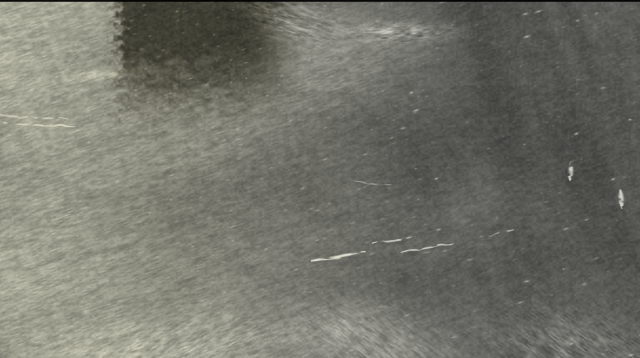
A Shadertoy shader for this texture:

```glsl
// Worn, scratched sheet metal under a light from the left: soft tonal pools,
// layers of stretched noise as brushed grain in several directions, and
// broken line segments plus hashed specks as bright scratches.

float hash(vec2 p) {
    return fract(sin(dot(p, vec2(127.1, 311.7))) * 43758.5453);
}

float noise(vec2 p) {
    vec2 i = floor(p), f = fract(p);
    f = f * f * (3.0 - 2.0 * f);
    return mix(mix(hash(i), hash(i + vec2(1, 0)), f.x),
               mix(hash(i + vec2(0, 1)), hash(i + vec2(1, 1)), f.x), f.y);
}

// Coordinates turned so that x runs along the given angle
vec2 along(vec2 p, float angle) {
    float c = cos(angle), s = sin(angle);
    return vec2(c * p.x + s * p.y, c * p.y - s * p.x);
}

// Elliptical soft pool of light
float pool(vec2 p, vec2 center, vec2 radius, float angle) {
    vec2 q = along(p - center, angle) / radius;
    return exp(-dot(q, q));
}

// Short brushed strokes, centred on zero, with sparse brighter threads
float grain(vec2 p, float angle) {
    vec2 q = along(p, angle);
    float strokes = 0.4 * noise(q * vec2(18.0, 95.0)) + 0.6 * noise(q * vec2(60.0, 230.0) + 40.0) - 0.5;
    float threads = smoothstep(0.72, 1.0, noise(q * vec2(26.0, 210.0) + 90.0));
    return strokes + 0.5 * threads * noise(p * 40.0) - 0.03;
}

// Wavering bright line with gaps, thinning toward its ends
float scratch(vec2 p, vec2 a, vec2 b, float width) {
    vec2 d = b - a;
    p.y += 0.008 * (noise(p * 35.0) - 0.5);
    float t = clamp(dot(p - a, d) / dot(d, d), 0.0, 1.0);
    float w = width * (0.2 + 2.2 * t * (1.0 - t));
    float dist = length(p - a - d * t);
    return (1.0 - smoothstep(w * 0.2, w + 0.002, dist)) * smoothstep(0.1, 0.7, noise(p * vec2(70.0, 140.0)));
}

// One possible glint per cell, stretched along the grain
float specks(vec2 p, float cells, float density, float size) {
    vec2 q = along(p, 0.3) * cells;
    vec2 id = floor(q);
    vec2 jitter = 0.25 + 0.5 * vec2(hash(id + 3.1), hash(id + 7.7));
    vec2 d = (fract(q) - jitter) / (size * vec2(1.0 + 1.5 * hash(id + 5.3), 0.8));
    return step(1.0 - density, hash(id)) * exp(-dot(d, d)) * (0.3 + 0.7 * hash(id + 9.2));
}

void mainImage(out vec4 fragColor, in vec2 fragCoord) {
    vec2 p = fragCoord / iResolution.y;
    float cloud = noise(p * 6.0) * 0.6 + noise(p * 14.0 + 8.0) * 0.4 - 0.5;

    // Broad falloff from the lit left to the dark right
    float light = mix(0.60, 0.33, smoothstep(-0.1, 1.6, p.x + 0.12 * p.y - 0.06));
    light += 0.07 * pool(p, vec2(0.08, 0.92), vec2(0.32, 0.30), 0.0);
    light += 0.07 * pool(p, vec2(0.02, 0.24), vec2(0.32, 0.13), 0.35);
    light += 0.06 * pool(p, vec2(0.70, 0.66), vec2(0.34, 0.09), 0.35);
    light += 0.12 * pool(p, vec2(1.00, 0.86), vec2(0.24, 0.12), 0.1);
    light -= 0.05 * pool(p, vec2(0.50, 0.42), vec2(0.35, 0.13), 0.2);
    light -= 0.04 * pool(p, vec2(1.18, 0.56), vec2(0.15, 0.10), 0.3);
    light -= 0.05 * pool(p, vec2(0.88, 0.17), vec2(0.35, 0.06), 0.2);
    light -= 0.05 * pool(p, vec2(1.36, 0.92), vec2(0.14, 0.24), 0.3);
    light += 0.05 * pool(p, vec2(1.33, 0.38), vec2(0.20, 0.10), 0.3);

    // Fans of polish along the bottom and near the top
    float fanLeft = pool(p, vec2(0.48, 0.02), vec2(0.42, 0.11), 0.15);
    float fanMid = pool(p, vec2(1.07, 0.03), vec2(0.22, 0.10), -0.3);
    float fanRight = pool(p, vec2(1.60, 0.03), vec2(0.20, 0.10), -0.2);
    float fanTop = pool(p, vec2(0.82, 0.95), vec2(0.14, 0.06), -0.35);
    float gleam = pool(p, vec2(1.12, 0.908), vec2(0.13, 0.024), 0.03);
    light += 0.14 * fanLeft + 0.18 * fanMid + 0.14 * fanRight + 0.06 * fanTop + 0.15 * gleam;

    // Tarnished patch with a ragged left edge and a worn lower side
    float wear = noise(p * vec2(45.0, 75.0)) + 0.6 * noise(p * 150.0) - 0.8;
    float tarnish = smoothstep(0.30, 0.36, p.x + 0.05 * wear);
    tarnish *= 1.0 - smoothstep(0.60, 0.90, p.x + 0.2 * cloud + 0.06 * wear);
    tarnish *= smoothstep(0.62, 0.88, p.y + 0.1 * cloud + 0.08 * wear);
    light = mix(light, 0.23, 0.92 * tarnish);
    light += 0.12 * pool(p, vec2(0.29, 0.793), vec2(0.12, 0.014), 0.12);

    // Grain in each direction, stronger where the metal is bright
    float fans = clamp(fanMid + fanRight + fanTop, 0.0, 1.0);
    float contrast = 0.05 + 0.17 * smoothstep(0.28, 0.72, light);
    light += contrast * (1.0 - fans) * grain(p, 0.32 + 0.1 * step(p.x, 0.0));
    light += 0.30 * (fanMid + fanRight) * grain(p, -0.62);
    light += 0.20 * fanLeft * grain(p, 0.55);
    light += 0.38 * fanTop * grain(p, -0.28);
    light += 0.45 * gleam * grain(p, 0.05);

    // Steep smears on the right, mottling, fine grit
    float rightSide = smoothstep(1.0, 1.4, p.x);
    light += 0.05 * rightSide * (noise(along(p, -1.2) * vec2(3.0, 24.0)) - 0.5);
    light += 0.06 * cloud + 0.04 * (noise(p * 65.0) - 0.5) + 0.06 * (noise(p * 170.0) - 0.5);

    // Individual scratches and chips
    float marks = scratch(p, vec2(0.870, 0.270), vec2(1.020, 0.295), 0.007);
    marks += 0.8 * scratch(p, vec2(1.040, 0.320), vec2(1.160, 0.337), 0.004);
    marks += 0.8 * scratch(p, vec2(1.110, 0.293), vec2(1.280, 0.323), 0.004);
    marks += 0.6 * scratch(p, vec2(1.365, 0.342), vec2(1.435, 0.358), 0.004);
    marks += 0.4 * scratch(p, vec2(0.980, 0.494), vec2(1.100, 0.484), 0.003);
    marks += 0.7 * scratch(p, vec2(-0.08, 0.682), vec2(0.190, 0.668), 0.004);
    marks += 0.9 * scratch(p, vec2(-0.08, 0.665), vec2(0.220, 0.645), 0.004);
    marks += 0.9 * scratch(p, vec2(1.592, 0.500), vec2(1.595, 0.545), 0.013);
    marks += 0.9 * scratch(p, vec2(1.737, 0.420), vec2(1.733, 0.468), 0.013);
    marks += 0.7 * specks(p, 20.0, 0.12, 0.07) * smoothstep(0.9, 1.2, p.x);
    marks += 0.4 * specks(p + 5.0, 47.0, 0.13, 0.13) * (1.0 - 0.5 * rightSide);
    light = mix(light, 0.86, clamp(marks, 0.0, 1.0));

    // Warm grey metal, olive in the tarnish, cooler toward the right
    vec3 tint = mix(vec3(1.0, 1.0, 0.90), vec3(1.0, 1.0, 0.96), smoothstep(0.2, 1.4, p.x));
    vec3 color = light * mix(tint, vec3(1.0, 0.99, 0.82), tarnish);
    color *= 1.0 - 0.93 * smoothstep(0.993, 0.997, p.y);
    fragColor = vec4(clamp(color, 0.0, 1.0), 1.0);
}
```
